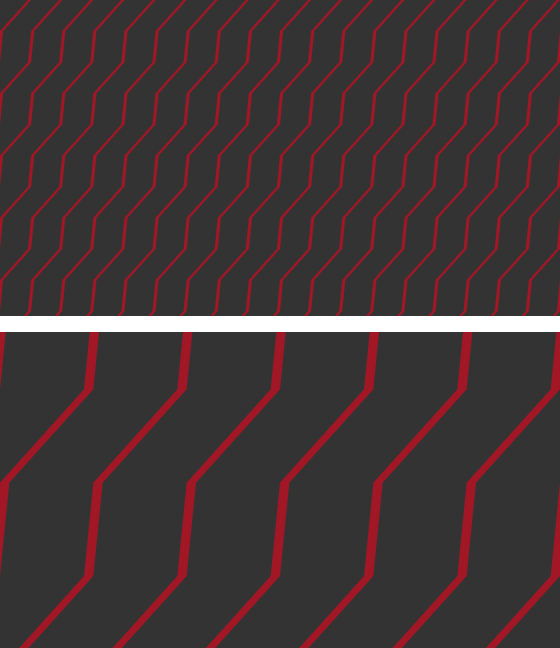
Top, the full canvas; bottom, a detail of the centre.
A Shadertoy shader for this pattern:

```glsl
const float COLUMNS = 18.0;     // lines across the canvas
const float LINE_WIDTH = 0.1;   // horizontal width, in cells
const float STEEP_RUN = 0.1;    // sideways travel per cell of height
const float SLANT_RUN = 0.9;

const vec3 GROUND = vec3(0.20, 0.20, 0.20);
const vec3 RED = vec3(0.63, 0.09, 0.15);

// Sideways travel per cell: slanted for one cell, then steep for one
float runAt(float phase, float slantRun, float steepRun) {
    return phase < 1.0 ? slantRun : steepRun;
}

// Horizontal centre of the bent line at a phase from 0 to 2
float lineCentre(float phase, float slantRun, float steepRun) {
    float start = 1.0 - 0.5 * steepRun;
    return start - slantRun * min(phase, 1.0) - steepRun * max(phase - 1.0, 0.0);
}

// Distance to the nearest whole number
float repeatDistance(float x) {
    return abs(fract(x + 0.5) - 0.5);
}

// Antialiased coverage of a band
float bandCoverage(float dist, float halfWidth, float blur) {
    return clamp((halfWidth - dist) / blur + 0.5, 0.0, 1.0);
}

void mainImage(out vec4 fragColor, in vec2 fragCoord) {
    // Square cells measured from the top left corner
    float pixel = COLUMNS / iResolution.x;
    vec2 cell = vec2(fragCoord.x, iResolution.y - fragCoord.y) * pixel;

    // Each two-cell period shifts the lines by one whole column
    float phase = mod(cell.y, 2.0);
    float centre = lineCentre(phase, SLANT_RUN, STEEP_RUN);
    float dist = repeatDistance(cell.x - centre);

    // Widen the edge blur to suit the slope
    float blur = pixel * length(vec2(1.0, runAt(phase, SLANT_RUN, STEEP_RUN)));
    float ink = bandCoverage(dist, 0.5 * LINE_WIDTH, blur);

    fragColor = vec4(mix(GROUND, RED, ink), 1.0);
}
```
